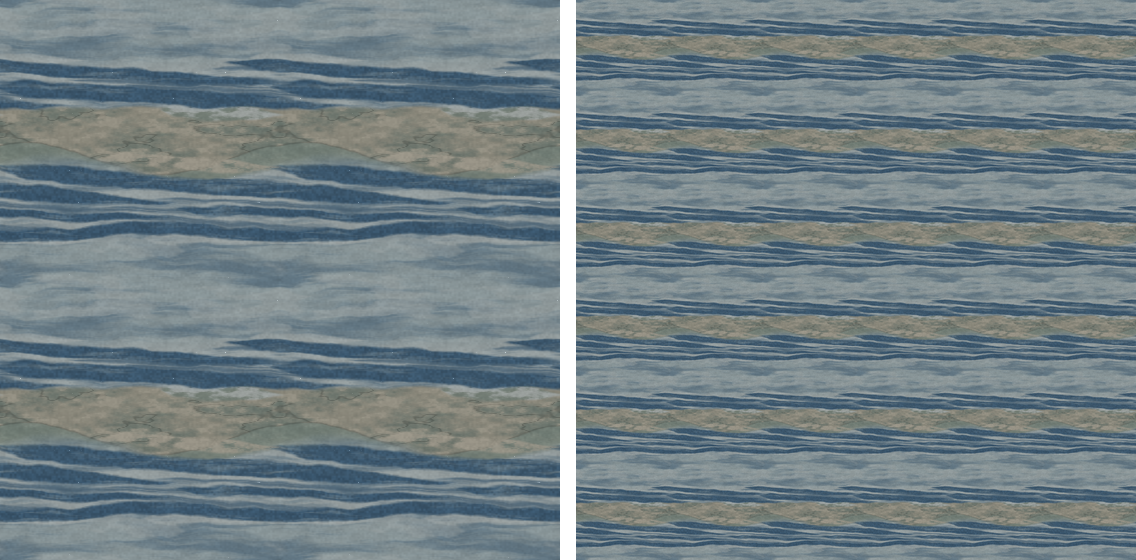
Left: one tile. Right: repeated 3 by 3.
Reproduce this texture procedurally as a three.js fragment shader.

```glsl
#define REPEATS 2.0
#define SWELL 0.022
#define RIPPLE 0.020
#define EDGE 0.006
#define THIN_VEINS 13
#define GRAIN 0.07
#define TAU 6.2831853

varying vec2 vUv;

const vec3 SLATE = vec3(0.37, 0.45, 0.50);
const vec3 MIST = vec3(0.53, 0.58, 0.59);
const vec3 PALE = vec3(0.60, 0.63, 0.63);
const vec3 DEEP = vec3(0.21, 0.32, 0.41);
const vec3 SAGE = vec3(0.42, 0.46, 0.43);
const vec3 MOSS = vec3(0.44, 0.49, 0.46);
const vec3 TAN = vec3(0.54, 0.53, 0.48);
const vec3 SAND = vec3(0.60, 0.58, 0.53);

float hash(vec2 p) {
  vec3 q = fract(p.xyx * 0.1031);
  q += dot(q, q.yzx + 33.33);
  return fract((q.x + q.y) * q.z);
}

// Value noise that wraps after one tile
float noise(vec2 t, vec2 period) {
  vec2 p = t * period, i = floor(p), f = fract(p);
  f = f * f * (3.0 - 2.0 * f);
  vec2 a = mod(i, period), b = mod(i + 1.0, period);
  return mix(mix(hash(a), hash(vec2(b.x, a.y)), f.x),
             mix(hash(vec2(a.x, b.y)), hash(b), f.x), f.y);
}

float fbm(vec2 t, vec2 period) {
  float sum = 0.0, amp = 0.533;
  for (int i = 0; i < 4; i++) {
    sum += amp * noise(t, period);
    period *= 2.0;
    amp *= 0.5;
  }
  return sum;
}

// Tapered sloping vein; it may run past the tile side and re-enter
float vein(vec2 t, vec2 start, float len, float slope, float halfWidth) {
  float cover = 0.0;
  for (int k = 0; k < 3; k++) {
    float u = t.x + float(k) - start.x;
    float s = u / len;
    float taper = smoothstep(0.0, 0.14, s) * (1.0 - smoothstep(0.65, 1.0, s));
    float d = abs(t.y - start.y - slope * u) - halfWidth * taper;
    cover = max(cover, (1.0 - smoothstep(-EDGE, EDGE, d)) * smoothstep(0.0, 0.2, taper));
  }
  return cover;
}

float within(float y, float lo, float hi, float soft) {
  return smoothstep(lo - soft, lo + soft, y) * (1.0 - smoothstep(hi - soft, hi + soft, y));
}

void main() {
  vec2 tile = fract(vUv * REPEATS);
  tile.y = 1.0 - tile.y;
  float swell = fbm(tile, vec2(4.0, 5.0)) - 0.5;
  float ripple = fbm(tile, vec2(11.0, 26.0)) - 0.5;
  vec2 t = tile + vec2(0.0, SWELL * swell + RIPPLE * ripple);
  float streak = fbm(t + vec2(0.0, 0.05 * swell), vec2(3.0, 26.0));
  float fine = fbm(t, vec2(5.0, 64.0));
  float grain = noise(tile, vec2(128.0)) - 0.5;

  // Calm streaked ground, paler between the dark veins
  float tone = 0.65 * streak + 0.35 * fine;
  vec3 col = mix(SLATE, MIST, smoothstep(0.28, 0.68, tone));
  float striped = within(t.y, 0.23, 0.40, 0.03) + within(t.y, 0.60, 0.84, 0.03);
  col = mix(col, mix(SLATE, PALE, smoothstep(0.25, 0.56, tone)), 0.8 * striped);
  float wisp = smoothstep(0.60, 0.72, fbm(t, vec2(5.0, 17.0)));
  col = mix(col, PALE, 0.5 * wisp);

  // Pale lenses beside the veins
  float lens = vein(t, vec2(0.50, 0.852), 0.55, 0.004, 0.019);
  lens = max(lens, vein(t, vec2(0.92, 0.858), 0.42, 0.0, 0.012));
  lens = max(lens, vein(t, vec2(0.88, 0.208), 0.45, 0.02, 0.016));
  col = mix(col, PALE, lens * (0.45 + 0.7 * fine));

  // Thin veins in two groups
  float thin = 0.0;
  for (int i = 0; i < THIN_VEINS; i++) {
    float n = float(i);
    float y = n < 5.0 ? 0.245 + 0.021 * n : 0.605 + 0.017 * n;
    float r = hash(vec2(n, 7.0));
    thin = max(thin, vein(t, vec2(hash(vec2(n, 3.0)), y), 0.5 + 0.6 * r, 0.045, 0.003 + 0.005 * r));
  }
  col = mix(col, mix(DEEP, SLATE, 0.35), 0.75 * thin);

  // Broad dark veins
  float dark = vein(t, vec2(0.77, 0.226), 1.35, 0.066, 0.021);
  dark = max(dark, vein(t, vec2(0.92, 0.312), 1.40, 0.056, 0.029));
  dark = max(dark, vein(t, vec2(0.90, 0.600), 1.85, 0.074, 0.029));
  dark = max(dark, vein(t, vec2(0.60, 0.748), 1.10, 0.035, 0.016));
  float wave = 0.829 + 0.012 * cos(TAU * (t.x - 0.05));
  dark = max(dark, within(t.y, wave - 0.021, wave + 0.021, EDGE));
  vec3 blue = mix(DEEP, SLATE, 0.8 * smoothstep(0.45, 0.85, fine)) * (1.0 + 2.0 * GRAIN * grain);
  col = mix(col, blue, 0.94 * dark);

  // Earthy layer, fading to blue on the left and crisp on the right
  float side = 0.5 - 0.5 * cos(TAU * (t.x - 0.22));
  float base = 0.570 + 0.070 * side;
  float fade = mix(0.035, 0.008, side);
  float earth = within(t.y, 0.392, 0.50, 0.009) + smoothstep(0.491, 0.509, t.y);
  earth = min(earth, 1.0) * (1.0 - smoothstep(base - fade, base + fade, t.y));
  float patches = fbm(t, vec2(4.0, 15.0));
  float crumbs = fbm(tile, vec2(22.0, 56.0));
  vec3 soil = mix(SAGE, TAN, smoothstep(0.34, 0.66, 0.6 * patches + 0.4 * crumbs));
  float contour = 1.0 - smoothstep(0.0, 0.022, abs(patches - 0.5));
  soil *= 1.0 - 0.15 * contour;
  soil = mix(soil, SAND, 0.4 * smoothstep(0.56, 0.7, crumbs));
  float arch = 0.565 - 0.055 * cos(TAU * (t.x - 0.08));
  soil = mix(soil, MOSS, 0.8 * smoothstep(arch - 0.004, arch + 0.006, t.y));
  soil *= 1.0 - 0.16 * within(t.y, arch - 0.003, arch + 0.002, 0.004);
  col = mix(col, soil, earth);

  // Sandy ledge and pale crust
  float ledge = vein(t, vec2(0.36, 0.555), 0.70, 0.085, 0.022);
  col = mix(col, SAND, ledge * smoothstep(0.28, 0.58, crumbs) * 0.85);
  float crust = vein(t, vec2(0.56, 0.398), 0.48, 0.035, 0.022);
  col = mix(col, mix(MOSS, PALE, smoothstep(0.35, 0.65, crumbs)), 0.8 * crust);

  // Mineral grain and rare glints
  col *= 1.0 + GRAIN * grain + 0.12 * (crumbs - 0.5);
  col += 0.22 * smoothstep(0.985, 1.0, noise(tile + 0.37, vec2(97.0)));
  gl_FragColor = vec4(col, 1.0);
}
```
